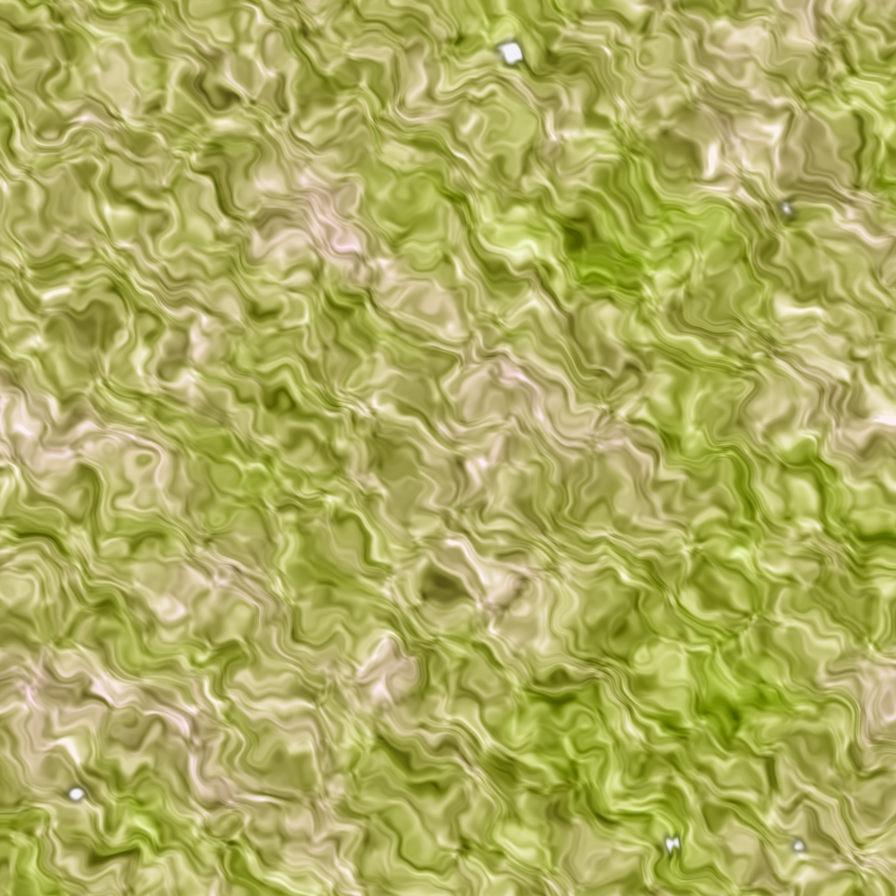
Reproduce this texture procedurally as a Shadertoy shader.

```glsl
// Sunlit rough grass: slanting tangled blades, green and straw patches, a few pale flecks.

const vec2 BLADE_DIR = vec2(0.77, -0.64);

const vec3 DEEP_SHADE = vec3(0.32, 0.33, 0.04);
const vec3 OLIVE      = vec3(0.48, 0.49, 0.13);
const vec3 MOSS       = vec3(0.67, 0.67, 0.34);
const vec3 STRAW      = vec3(0.84, 0.82, 0.57);
const vec3 GLINT      = vec3(0.97, 0.96, 0.86);
const vec3 FLECK      = vec3(0.95, 0.95, 0.97);
const vec3 DRY_TINT   = vec3(0.07, -0.06, 0.23);

float hash(vec2 cell, float seed) {
    vec3 q = fract(cell.xyx * vec3(0.1031, 0.1030, 0.0973) + seed * 0.137);
    q += dot(q, q.yzx + 33.33);
    return fract((q.x + q.y) * q.z);
}

float cornerSlope(vec2 cell, vec2 offset, float seed) {
    vec2 slope = 2.0 * vec2(hash(cell + offset, seed), hash(cell + offset, seed + 7.3)) - 1.0;
    return dot(slope, -offset);
}

// Gradient noise, centred on zero
float noise(vec2 p, float seed) {
    vec2 cell = floor(p), f = p - cell;
    vec2 blend = f * f * f * (f * (f * 6.0 - 15.0) + 10.0);
    vec4 corners;
    for (int i = 0; i < 4; i++) {
        vec2 corner = vec2(float(i % 2), float(i / 2));
        vec2 slope = 2.0 * vec2(hash(cell + corner, seed), hash(cell + corner, seed + 7.3)) - 1.0;
        corners[i] = dot(slope, f - corner);
    }
    return mix(mix(corners.x, corners.y, blend.x), mix(corners.z, corners.w, blend.x), blend.y);
}

// Offset that bends the blades
vec2 bend(vec2 p, float frequency, float strength, float seed) {
    return strength * vec2(noise(p * frequency, seed), noise(p * frequency, seed + 3.1));
}

// Axes along and across the blades
vec2 toGrain(vec2 p, vec2 direction) {
    return vec2(dot(p, direction), dot(p, vec2(-direction.y, direction.x)));
}

float linearStep(float low, float high, float x) {
    return clamp((x - low) / (high - low), 0.0, 1.0);
}

vec3 grassRamp(float tone) {
    vec3 color = mix(DEEP_SHADE, OLIVE, linearStep(0.32, 0.48, tone));
    color = mix(color, MOSS, linearStep(0.48, 0.67, tone));
    color = mix(color, STRAW, linearStep(0.67, 0.83, tone));
    return mix(color, GLINT, linearStep(0.83, 1.0, tone));
}

// Distance to a rare scattered fleck, in canvas units
float fleckDistance(vec2 p, float gridSize, float share) {
    vec2 cell = floor(p * gridSize);
    vec2 centre = cell + 0.25 + 0.5 * vec2(hash(cell, 41.0), hash(cell, 42.0));
    float radius = mix(0.006, 0.012, hash(cell, 43.0));
    float distanceToEdge = length(p - centre / gridSize) - radius;
    return hash(cell, 44.0) < share ? distanceToEdge : 1.0;
}

void mainImage(out vec4 fragColor, in vec2 fragCoord) {
    vec2 p = fragCoord / iResolution.y;

    // Tangled coordinates
    vec2 tangled = p + bend(p, 13.0, 0.06, 1.0) + bend(p, 36.0, 0.022, 5.0);
    vec2 grain = toGrain(tangled, BLADE_DIR);

    // Detail from broad clumps down to fine fibres
    float clump = noise(grain * vec2(13.0, 25.0), 11.0);
    float blade = noise(grain * vec2(34.0, 72.0), 12.0);
    float fibre = noise(grain * vec2(66.0, 150.0), 13.0);
    float curl  = 0.14 - abs(noise(grain * vec2(22.0, 40.0), 14.0));

    // Dry and lush patches
    float dryness = noise(grain * vec2(2.6, 5.5) + 4.3, 21.0)
                  + 0.7 * noise(grain * vec2(7.0, 13.0), 22.0)
                  + 0.35 * noise(grain * vec2(20.0, 36.0), 23.0);

    float tone = 0.68 + 0.10 * dryness + 0.30 * clump + 0.40 * blade
               + 0.20 * fibre + 0.30 * curl;
    vec3 color = grassRamp(tone) + DRY_TINT * dryness;

    // Pale flecks with a shaded rim
    float fleck = fleckDistance(p, 6.0, 0.1) + 0.012 * blade;
    color *= 1.0 - 0.3 * (1.0 - smoothstep(0.0, 0.010, fleck));
    color = mix(color, FLECK, 1.0 - smoothstep(-0.004, 0.002, fleck));

    fragColor = vec4(clamp(color, 0.0, 1.0), 1.0);
}
```
